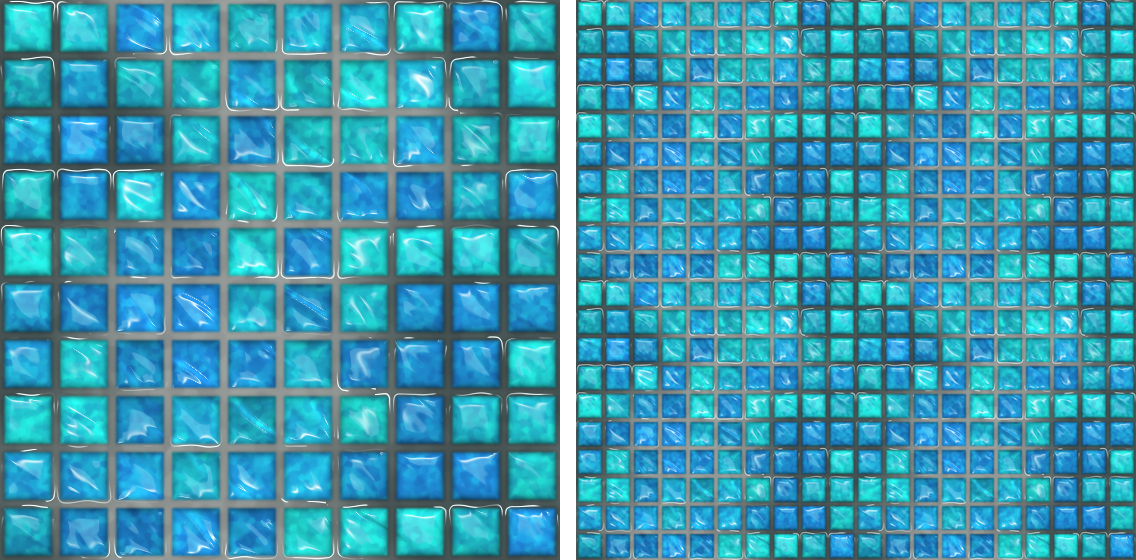
Left: one tile. Right: repeated 2 by 2.
Write a Shadertoy shader that draws this pattern.

```glsl
const float TAU = 6.2831853;
const float TILES = 10.0;           // repeats across and down
const float TILE_HALF = 0.425;      // lengths below are in tile pitches
const float CORNER = 0.035;
const float EDGE_BLUR = 0.032;
const float DOME_HEIGHT = 0.10;
const float RIPPLE_HEIGHT = 0.013;
const float RIM_HALF = 0.462;
const float RIM_WIDTH = 0.022;
const vec3 BLUE = vec3(0.12, 0.52, 0.83);
const vec3 TEAL = vec3(0.13, 0.83, 0.80);
const vec3 GROUT_DARK = vec3(0.29, 0.34, 0.34);
const vec3 GROUT_LIGHT = vec3(0.60, 0.62, 0.61);
const vec3 SHEEN = vec3(0.60, 0.87, 0.96);
const vec3 GLINT = vec3(0.95, 1.0, 1.0);

vec2 hash2(vec2 p) {
    vec3 a = fract(vec3(p.xyx) * vec3(0.1031, 0.1030, 0.0973));
    a += dot(a, a.yzx + 33.33);
    return fract((a.xx + a.yz) * a.zy);
}

// Smooth cellular noise that wraps after n cells
float cellular(vec2 uv, float n) {
    vec2 p = uv * n, cell = floor(p), local = p - cell;
    float total = 0.0, weights = 0.0;
    for (int y = -1; y <= 1; y++)
    for (int x = -1; x <= 1; x++) {
        vec2 offset = vec2(x, y);
        vec2 id = mod(cell + offset, n);
        vec2 delta = offset + hash2(id + n) - local;
        float w = exp(-7.0 * dot(delta, delta));
        total += w * hash2(id + 3.0 * n + 17.0).x;
        weights += w;
    }
    return total / weights;
}

// Layered sines with whole-number frequencies, each bent by the previous ones
float ripple(vec2 uv) {
    float sum = 0.0;
    for (int i = 0; i < 6; i++) {
        vec2 k = floor(23.0 * hash2(vec2(float(i) + 2.0, 7.0)) - 11.0);
        sum += sin(TAU * dot(k, uv) + 0.8 * sum + 1.7 * float(i));
    }
    return sum;
}

float roundedBox(vec2 q, float halfSize, float radius) {
    vec2 a = abs(q) - halfSize + radius;
    return length(max(a, 0.0)) + min(max(a.x, a.y), 0.0) - radius;
}

// Glass height: a pillow per tile under a continuous wavy film
float surface(vec2 p, float flood) {
    vec2 a = (fract(p) - 0.5) / 0.46;
    vec2 dome = max(1.0 - a * a * a * a, 0.0);
    float waves = RIPPLE_HEIGHT * mix(0.55, 1.3, flood) * ripple(p / TILES);
    return DOME_HEIGHT * dome.x * dome.y + waves;
}

void mainImage(out vec4 fragColor, in vec2 fragCoord) {
    vec2 uv = fragCoord / iResolution.xy;
    vec2 p = uv * TILES;
    vec2 id = mod(floor(p), TILES);
    vec2 q = fract(p) - 0.5;
    float pixel = TILES / iResolution.y;
    vec2 rnd = hash2(id + 5.0);
    vec2 tilt = hash2(id + 41.0) - 0.5;

    // Broad change from raised, dark-jointed tiles to flooded, pale ones
    float flood = 0.5 + 0.42 * cos(TAU * (uv.x - 0.45) + 0.6 * sin(TAU * uv.y))
                + 0.16 * sin(TAU * (uv.x + 2.0 * uv.y));
    flood = smoothstep(0.15, 0.85, flood);

    // Surface slope and the slope that mirrors the light
    const float STEP = 0.012;
    float h = surface(p, flood);
    vec2 slope = vec2(surface(p + vec2(STEP, 0.0), flood) - h,
                      surface(p + vec2(0.0, STEP), flood) - h) / STEP;
    slope += 0.14 * tilt;
    vec2 mirror = vec2(0.03, mix(-0.27, 0.24, flood));

    // Mottled glaze
    float fine = cellular(uv, 90.0) - 0.5;
    float coarse = cellular(uv, 42.0) - 0.5;
    float hue = clamp(mix(0.05, 0.95, rnd.x) + 0.35 * coarse + 0.3 * fine, 0.0, 1.0);
    vec3 glaze = mix(BLUE, TEAL, hue);
    glaze *= 0.91 + 0.18 * rnd.y + 0.12 * fine + 0.10 * coarse;
    glaze *= 1.0 + clamp(1.1 * dot(slope, mirror), -0.25, 0.25);

    // Joints, soft edges and contact shadow
    float d = roundedBox(q, TILE_HALF, CORNER);
    float blur = max(EDGE_BLUR, pixel);
    float tile = 1.0 - smoothstep(-blur, blur, d);
    vec3 grout = mix(GROUT_DARK, GROUT_LIGHT, flood) * (0.96 + 0.14 * coarse);
    glaze *= mix(0.82, 1.0, smoothstep(0.0, 0.13, -d));
    vec3 color = mix(grout, glaze, tile);
    color *= 1.0 - mix(0.18, 0.08, flood) * exp(-d * d / 0.0016);

    // Soft window reflection and sharp glints
    vec2 away = abs(slope - 0.5 * mirror);
    vec2 pane = 1.0 - smoothstep(vec2(0.09), vec2(0.15), away);
    color = mix(color, SHEEN, 0.34 * pane.x * pane.y * tile);
    vec2 miss = (slope - mirror) / vec2(0.13, 0.045);
    float glint = exp(-dot(miss, miss)) * mix(0.45, 1.0, rnd.y);
    color = mix(color, GLINT, glint * tile);

    // Broken bright lip where the film meets the joint
    float wobble = 0.013 * sin(TAU * (13.0 * uv.x + 7.0 * uv.y))
                 + 0.008 * sin(TAU * (23.0 * uv.y - 17.0 * uv.x));
    float rim = abs(roundedBox(q, RIM_HALF + wobble, 0.10));
    float lip = 1.0 - smoothstep(0.0, max(RIM_WIDTH, 1.2 * pixel), rim);
    float lit = smoothstep(0.05, 0.42, q.y * mix(1.0, -1.0, step(0.5, flood)));
    float broken = smoothstep(0.38, 0.68, cellular(uv, 26.0));
    color = mix(color, GLINT, lip * lit * broken * smoothstep(0.1, 0.5, fract(rnd.x * 7.0)));

    fragColor = vec4(clamp(color, 0.0, 1.0), 1.0);
}
```
